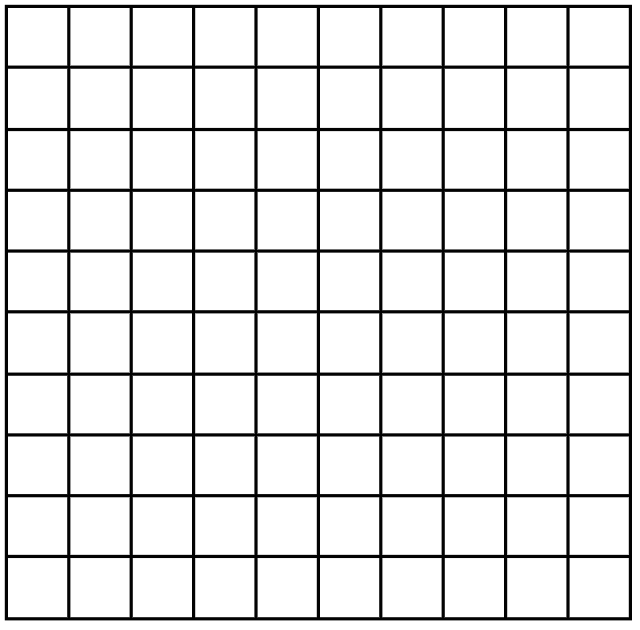
This pattern is drawn by a WebGL 1 fragment shader. Its source:

```glsl
precision highp float;
// A ten by ten table of black ruled lines on white, its rows snapped to whole units.

uniform vec2 u_resolution;

const vec2 SHEET = vec2(400.0, 394.0);   // canvas size in sheet units
const vec2 PITCH = vec2(39.0, 38.25);    // column and row spacing
const vec2 SNAP_OFFSET = vec2(0.0, 0.6); // decides which rows gain a unit
const float CELLS = 10.0;
const float MARGIN = 4.0;                // left and top line centres
const float HALF_LINE = 1.0;
const vec3 PAPER = vec3(1.0);
const vec3 INK = vec3(0.008);

// Centre of each ruled line, rounded down to a whole unit.
vec2 lineCentre(float index, vec2 pitch, vec2 offset) {
  return MARGIN + floor(index * pitch + offset + 0.001);
}

// Distance along each axis to the nearest ruled line.
vec2 nearestLine(vec2 p, vec2 pitch, vec2 offset) {
  vec2 nearest = vec2(1000.0);
  for (int i = 0; i <= 10; i++) {
    nearest = min(nearest, abs(p - lineCentre(float(i), pitch, offset)));
  }
  return nearest;
}

// Signed distance to an axis-aligned box, taken per axis.
vec2 boxSides(vec2 p, vec2 low, vec2 high) {
  return abs(p - 0.5 * (low + high)) - 0.5 * (high - low);
}

// Antialiased coverage from a signed distance.
vec2 coverage(vec2 distance, vec2 pixel) {
  return clamp(0.5 - distance / pixel, 0.0, 1.0);
}

void main() {
  vec2 uv = gl_FragCoord.xy / u_resolution;
  vec2 p = vec2(uv.x, 1.0 - uv.y) * SHEET;
  vec2 pixel = SHEET / u_resolution;

  // Ruled lines: x holds the verticals, y the horizontals.
  vec2 ruled = coverage(nearestLine(p, PITCH, SNAP_OFFSET) - HALF_LINE, pixel);

  // Clip the lines to the outer frame.
  vec2 low = lineCentre(0.0, PITCH, SNAP_OFFSET) - HALF_LINE;
  vec2 high = lineCentre(CELLS, PITCH, SNAP_OFFSET) + HALF_LINE;
  vec2 inside = coverage(boxSides(p, low, high), pixel);

  float ink = max(ruled.x * inside.y, ruled.y * inside.x);
  gl_FragColor = vec4(mix(PAPER, INK, ink), 1.0);
}
```
